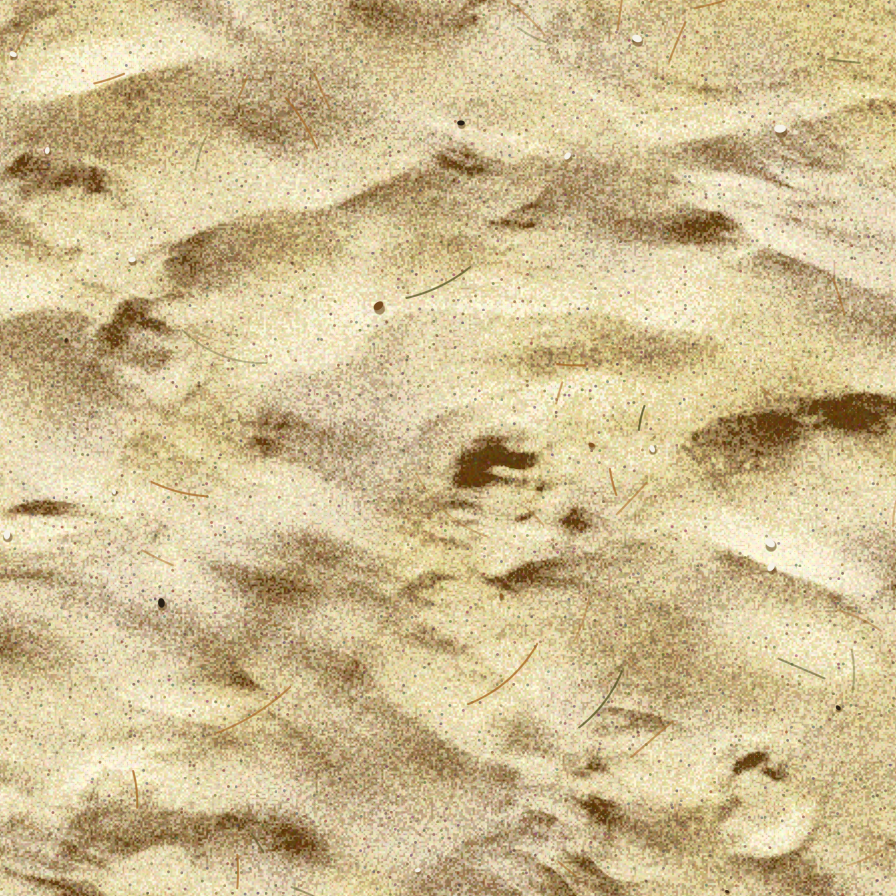
Reproduce this texture procedurally as a Shadertoy shader.

```glsl
const vec3 HIGHLIGHT = vec3(0.98, 0.95, 0.84);
const vec3 PALE = vec3(0.91, 0.86, 0.73);
const vec3 CREAM = vec3(0.89, 0.83, 0.60);
const vec3 GREY_SAND = vec3(0.76, 0.68, 0.55);
const vec3 OCHRE = vec3(0.76, 0.66, 0.41);
const vec3 SHADOW = vec3(0.61, 0.50, 0.33);
const vec3 DEEP = vec3(0.38, 0.24, 0.06);
const vec3 STRAW = vec3(0.66, 0.40, 0.13);
const vec3 GRASS = vec3(0.33, 0.33, 0.13);
const vec3 SHELL = vec3(0.96, 0.95, 0.91);
const vec2 LIGHT_DIR = vec2(-0.42, 0.91);
const float LIGHT_STEP = 0.004;
const float MEAN_TONE = 0.67;
const float RELIEF = 0.38;
const float BROAD_TONE = 0.6;
const float OCCLUSION = 0.5;
const float PIT_GRID = 3.0;
const float PIT_SHARE = 0.6;
const float PIT_DEPTH = 0.04;
const float GRAIN_SCALE = 450.0;
const float GRAIN_TONE = 0.61;
const float GRAIN_CHROMA = 0.12;
const float SPECK_GRID = 210.0;
const int STRAWS = 42;
const int PEBBLES = 20;

vec3 hash3(vec2 p) {
    vec3 q = fract(p.xyx * vec3(0.1031, 0.1030, 0.0973));
    q += dot(q, q.yxz + 33.33);
    return fract((q.xxy + q.yzz) * q.zyx);
}

vec3 valueNoise(vec2 p) {
    vec2 i = floor(p), f = fract(p);
    f = f * f * (3.0 - 2.0 * f);
    return mix(mix(hash3(i), hash3(i + vec2(1, 0)), f.x),
               mix(hash3(i + vec2(0, 1)), hash3(i + 1.0), f.x), f.y);
}

float cornerSlope(vec2 cell, vec2 offset) {
    return dot(hash3(cell + 57.0).xy * 2.0 - 1.0, offset);
}

float gradientNoise(vec2 p) {
    vec2 i = floor(p), f = fract(p);
    vec2 u = f * f * f * (f * (f * 6.0 - 15.0) + 10.0);
    vec2 e = vec2(1, 0);
    return mix(mix(cornerSlope(i, f), cornerSlope(i + e, f - e), u.x),
               mix(cornerSlope(i + e.yx, f - e.yx), cornerSlope(i + 1.0, f - 1.0), u.x), u.y);
}

float crest(vec2 p, float softness) {
    float n = gradientNoise(p);
    return -sqrt(n * n + softness);
}

vec2 rotate(vec2 p, float a) {
    float c = cos(a), s = sin(a);
    return vec2(c * p.x + s * p.y, c * p.y - s * p.x);
}

// Trodden hollows with a steep edge and a low rim
float pits(vec2 p) {
    vec2 base = floor(p * PIT_GRID);
    float wobble = 0.35 * gradientNoise(p * 17.0) + 0.15 * gradientNoise(p * 41.0);
    float h = 0.0;
    for (int k = 0; k < 9; k++) {
        vec2 cell = base + vec2(k % 3, k / 3) - 1.0;
        vec3 rnd = hash3(cell + 11.0), shape = hash3(cell + 83.0);
        if (rnd.z > PIT_SHARE) continue;
        vec2 d = p - (cell + 0.15 + 0.7 * rnd.xy) / PIT_GRID;
        d = rotate(d, 1.8 * (shape.x - 0.3));
        float r = length(d / mix(vec2(0.04, 0.05), vec2(0.065, 0.11), shape.yz)) + wobble;
        float rim = (r - 1.15) / 0.2;
        h += PIT_DEPTH * (0.25 * exp(-rim * rim) - 1.0 + smoothstep(0.4, 1.0, r));
    }
    return h;
}

// Creased dunes, ripples and lumps
float height(vec2 p) {
    vec2 q = p + 0.1 * vec2(gradientNoise(p * 3.1 + 9.0), gradientNoise(p * 3.0 + 31.0));
    q += 0.025 * vec2(gradientNoise(p * 9.0 + 13.0), gradientNoise(p * 8.0 + 37.0));
    q = vec2(q.x * 4.0, (q.y + 0.25 * q.x) * 6.2);
    float rough = smoothstep(-0.3, 0.35, gradientNoise(p * 4.0 + 71.0));
    float h = 0.17 * crest(q, 0.0006);
    h += 0.05 * gradientNoise(q * 2.1 + 5.0);
    h += 0.065 * rough * crest(q * vec2(2.3, 2.1) + 17.0, 0.0006);
    h += 0.022 * rough * crest(q * vec2(4.2, 4.4) + 23.0, 0.001);
    h += 0.005 * rough * gradientNoise(q * vec2(6.0, 10.0) + 41.0);
    h += 0.0018 * gradientNoise(p * 75.0);
    return h + pits(p);
}

vec3 sandColor(float tone, float warmth) {
    vec3 mid = mix(GREY_SAND, OCHRE, warmth * 0.85);
    vec3 lit = mix(PALE, CREAM, warmth);
    vec3 c = mix(DEEP, SHADOW, smoothstep(-0.22, 0.2, tone));
    c = mix(c, mid, smoothstep(0.2, 0.45, tone));
    c = mix(c, lit, smoothstep(0.45, 0.78, tone));
    return mix(c, HIGHLIGHT, smoothstep(0.8, 1.2, tone));
}

void mainImage(out vec4 fragColor, in vec2 fragCoord) {
    vec2 p = fragCoord / iResolution.y;
    float px = 1.0 / iResolution.y;

    // Relief lit from above, darkest below steep crests
    float slope = (height(p) - height(p + LIGHT_DIR * LIGHT_STEP)) / LIGHT_STEP;
    float tone = MEAN_TONE + RELIEF * slope / (1.0 + 0.6 * max(slope, 0.0) + 0.2 * max(-slope, 0.0));
    tone += BROAD_TONE * gradientNoise(p * vec2(4.0, 5.5) + 3.0);
    float hollow = smoothstep(-0.1, 0.3, gradientNoise(p * 8.0 + 91.0));
    tone -= OCCLUSION * hollow * smoothstep(0.3, 1.1, -slope);
    float patches = gradientNoise(p * 4.5 + 47.0) + 0.5 * gradientNoise(p * 11.0);
    float warmth = 0.5 + 1.4 * patches;

    // Crumbs and fine grain
    float crumbly = smoothstep(0.1, 0.45, patches) * smoothstep(0.85, 0.4, tone);
    tone += 0.6 * crumbly * gradientNoise(p * 100.0);
    vec3 grain = valueNoise(p * GRAIN_SCALE) - 0.5;
    tone += GRAIN_TONE * grain.x;
    vec3 color = sandColor(tone, clamp(warmth + 0.5 * grain.y, 0.0, 1.0));
    color += GRAIN_CHROMA * (valueNoise(p * GRAIN_SCALE + 300.0) - 0.5);

    // Sparse coloured specks
    vec2 cell = floor(p * SPECK_GRID);
    vec3 rnd = hash3(cell + 131.0);
    float speck = length(fract(p * SPECK_GRID) - 0.3 - 0.4 * rnd.xy) / SPECK_GRID;
    float speckMask = step(0.945, rnd.z) * smoothstep(0.0013 + px, 0.0007, speck);
    color = mix(color, vec3(0.25, 0.15, 0.08) + 0.35 * hash3(cell + 7.0), 0.6 * speckMask);

    // Bent straws and grass blades
    for (int i = 0; i < STRAWS; i++) {
        vec3 place = hash3(vec2(i, 19)), shape = hash3(vec2(i, 67));
        vec2 d = rotate(p - place.xy * vec2(iResolution.x * px, 1.0), 6.2832 * place.z);
        float halfLength = mix(0.012, 0.055, shape.x * shape.x);
        d.y -= (shape.y - 0.5) * 9.0 * d.x * d.x;
        float dist = length(vec2(max(abs(d.x) - halfLength, 0.0), d.y));
        float mask = smoothstep(0.0009 + px, 0.0003, dist);
        color = mix(color, mix(STRAW, GRASS, step(0.75, shape.z)), mask * mix(0.35, 0.85, shape.y));
    }

    // Shell chips and dark pebbles
    for (int i = 0; i < PEBBLES; i++) {
        vec3 place = hash3(vec2(i, 151)), shape = hash3(vec2(i, 211));
        vec2 d = p - place.xy * vec2(iResolution.x * px, 1.0);
        float size = mix(0.0025, 0.0075, shape.x * shape.x);
        float shade = length(d + vec2(-0.2, 0.6) * size);
        float body = length(rotate(d, 6.2832 * place.z) * vec2(1.0, 1.5));
        color = mix(color, DEEP, 0.55 * smoothstep(size + px, size - px, shade));
        vec3 tint = shape.y < 0.6 ? SHELL : mix(vec3(0.12, 0.10, 0.08), STRAW, shape.z);
        color = mix(color, tint, smoothstep(size + px, size - px, body));
    }
    fragColor = vec4(clamp(color, 0.0, 1.0), 1.0);
}
```
